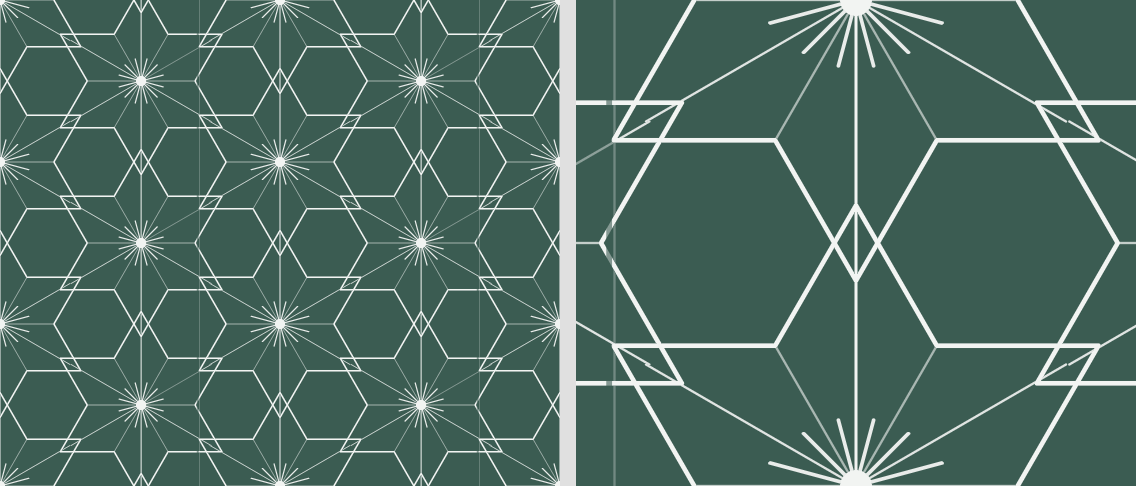
Left, the full canvas; right, a detail of the centre.
Write a Shadertoy shader that draws this pattern.

```glsl
// Overlapping six-pointed star outlines on a triangular lattice, two tiles across
// and three down, joined by thin rays and lit by small bursts. Each star is folded
// into one 30 degree wedge, where every line is a plain segment distance.
#define REPEATS vec2(2.0, 3.0)
#define TILE vec2(1.7320508, 1.0)      // lattice spacing is 1
#define GROUND vec3(0.23, 0.36, 0.32)
#define INK vec3(0.95, 0.955, 0.95)
#define OUTLINE 0.0048                 // half widths
#define HAIRLINE 0.0024
#define SPIKE 0.0038
#define DOT_RADIUS 0.033
#define SPIKE_LENGTH 0.14
#define SPIKE_STRETCH 0.05             // extra sideways reach of the wide bursts
#define SEAM_X 0.7125                  // worn join, as a fraction of the tile
#define CENTRE_SHIFT 0.004             // middle column sits slightly to the right

float segmentDistance(vec2 p, vec2 a, vec2 b) {
    vec2 pa = p - a, ba = b - a;
    return length(pa - ba * clamp(dot(pa, ba) / dot(ba, ba), 0.0, 1.0));
}

// Coverage of a line of given half width; lines under a pixel fade instead of vanishing
float stroke(float dist, float halfWidth, float px) {
    return clamp((halfWidth - dist) / px + 0.5, 0.0, min(1.0, 2.0 * halfWidth / px));
}

// Mirror the plane into the wedge from 0 to 30 degrees
vec2 foldWedge(vec2 p) {
    const vec2 normal = vec2(-0.5, 0.8660254);
    p = abs(p);
    p -= 2.0 * max(dot(p, normal), 0.0) * normal;
    return vec2(p.x, abs(p.y));
}

// Ink of one star; wide is 1 for stretched bursts and 0 for round ones
float star(vec2 p, float wide, float notch, float px) {
    const vec2 tipDir = vec2(0.8660254, 0.5);
    const vec2 spikeDir = vec2(0.9659258, 0.2588190);
    const vec2 innerCorner = vec2(1.0 / 3.0, 0.0);
    vec2 q = foldWedge(p);
    vec2 side = abs(p);

    // Star outline, partly rubbed out at the seam
    float outline = segmentDistance(q, innerCorner, tipDir * 0.5773503);
    float ink = stroke(outline, OUTLINE, px) * (1.0 - notch);

    // Rays to the inner corners, strongest sideways
    float innerLevel = side.y < 0.268 * side.x ? 0.75 : 0.6;
    float innerRay = segmentDistance(q, vec2(0.0), innerCorner);
    ink = max(ink, innerLevel * stroke(innerRay, HAIRLINE, px));

    // Rays to neighbouring stars: bold upright, one faded in the round stars
    bool upright = side.y > 1.732 * side.x;
    bool faded = wide < 0.5 && p.x > 0.0 && p.y > 0.0 && length(p) < 0.42;
    float tipLevel = upright ? 1.0 : (faded ? 0.45 : 0.9);
    float tipRay = segmentDistance(q, vec2(0.0), tipDir * 0.5);
    ink = max(ink, tipLevel * stroke(tipRay, upright ? HAIRLINE * 1.3 : HAIRLINE, px));

    // Burst of short spikes around a solid dot
    float sideways = side.x / (length(p) + 1e-4);
    float reach = SPIKE_LENGTH + wide * SPIKE_STRETCH * pow(sideways, 4.0);
    float spike = segmentDistance(q, vec2(0.0), spikeDir * reach);
    ink = max(ink, 0.95 * stroke(spike, SPIKE, px));
    return max(ink, stroke(length(p), DOT_RADIUS, px));
}

void mainImage(out vec4 fragColor, in vec2 fragCoord) {
    vec2 p = fragCoord / iResolution.xy * REPEATS * TILE;
    float px = REPEATS.y * TILE.y / iResolution.y;

    // Seam: a wrapped vertical line, with a notch just to its left
    float seam = p.x - SEAM_X * TILE.x;
    seam -= TILE.x * round(seam / TILE.x);
    float notch = 0.6 * stroke(abs(seam + 0.011), 0.006, px);
    float ink = 0.3 * stroke(abs(seam), HAIRLINE, px);

    // Two stars per tile, plus vertical neighbours for the overlapping tips
    for (int kind = 0; kind < 2; kind++) {
        float wide = 1.0 - float(kind);
        vec2 centre = float(kind) * vec2(0.5 + CENTRE_SHIFT, 0.5) * TILE;
        vec2 local = p - centre;
        local -= TILE * round(local / TILE);
        for (int row = -1; row <= 1; row++) {
            ink = max(ink, star(local - vec2(0.0, float(row)), wide, notch, px));
        }
    }

    fragColor = vec4(mix(GROUND, INK, ink), 1.0);
}
```
